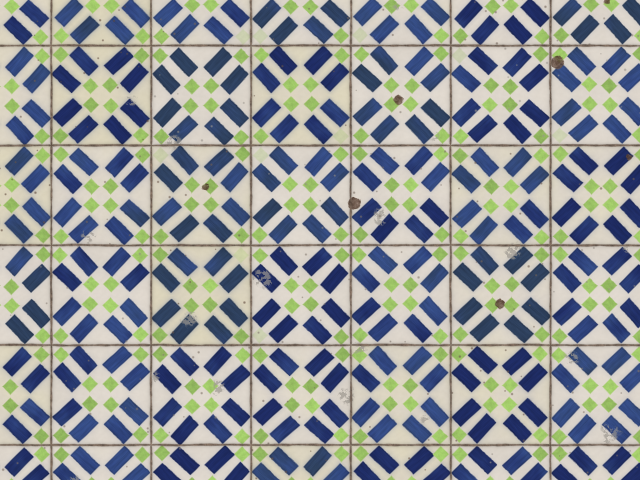
Reproduce this pattern procedurally as a Shadertoy shader.

```glsl
const float TILE_SIZE = 0.208;                 // in canvas heights
const vec2  TILE_ORIGIN = vec2(0.107, 0.073);  // first grout crossing
const float GROUT_HALF = 0.009;                // lengths below are in tiles
const vec2  BAR_CENTER = vec2(0.340, 0.172);
const vec2  BAR_HALF = vec2(0.139, 0.066);
const float INNER_DIAMOND = 0.098;
const float CORNER_DIAMOND = 0.405;
const float DIAMOND_RADIUS = 0.080;
const float PAINT_JITTER = 0.018;

const vec3 GLAZE = vec3(0.87, 0.84, 0.80);
const vec3 GLAZE_CREAM = vec3(0.86, 0.83, 0.73);
const vec3 BLUE_DEEP = vec3(0.12, 0.17, 0.38);
const vec3 BLUE_MID = vec3(0.21, 0.30, 0.52);
const vec3 BLUE_TEAL = vec3(0.18, 0.25, 0.36);
const vec3 GREEN = vec3(0.60, 0.75, 0.39);
const vec3 GROUT = vec3(0.43, 0.36, 0.31);
const vec3 SCUFF = vec3(0.61, 0.59, 0.56);
const vec3 CHIP = vec3(0.37, 0.28, 0.23);

float hash(vec2 p) {
    vec3 q = fract(vec3(p.xyx) * 0.1031);
    q += dot(q, q.yzx + 33.33);
    return fract((q.x + q.y) * q.z);
}

vec2 hash2(vec2 p) {
    return vec2(hash(p + 17.3), hash(p + 71.9));
}

// Layered sines, roughly -1 to 1
float waves(vec2 p) {
    float sum = 0.0, amp = 0.5;
    for (int i = 0; i < 4; i++) {
        sum += amp * sin(p.x + 1.7 * sin(p.y * 0.8)) * cos(p.y + 1.3 * sin(p.x * 0.7));
        p = mat2(1.5, 1.2, -1.2, 1.5) * p + 2.3;
        amp *= 0.55;
    }
    return sum;
}

// Signed distance to sparse cellular blobs
float blobs(vec2 p, float scale, float density, float radius) {
    p *= scale;
    vec2 cell = floor(p);
    float d = 1.0;
    for (int y = -1; y <= 1; y++)
    for (int x = -1; x <= 1; x++) {
        vec2 id = cell + vec2(x, y);
        if (hash(id + scale) > density) continue;
        float r = radius * mix(0.4, 1.0, hash(id + 5.7));
        d = min(d, length(p - id - hash2(id)) - r);
    }
    return d / scale;
}

float boxDist(vec2 p, vec2 halfSize) {
    vec2 d = abs(p) - halfSize;
    return length(max(d, 0.0)) + min(max(d.x, d.y), 0.0);
}

float diamondDist(vec2 p) {
    return (abs(p.x) + abs(p.y) - DIAMOND_RADIUS) * 0.7071;
}

void mainImage(out vec4 fragColor, in vec2 fragCoord) {
    vec2 p = (fragCoord / iResolution.y - TILE_ORIGIN) / TILE_SIZE;
    float aa = 0.9 / (iResolution.y * TILE_SIZE);
    float grain = waves(p * 45.0);
    float cloud = waves(p * 4.0);

    // Slightly uneven tile edges and hand-placed paint
    vec2 laid = p + 0.005 * vec2(waves(p.yx * 5.0), waves(p * 5.0 + 8.0));
    vec2 tile = floor(laid);
    vec2 local = fract(laid) - 0.5;
    float tone = hash(tile + 3.1);
    vec2 painted = local + (hash2(tile) - 0.5) * PAINT_JITTER + 0.003 * grain;

    // Eightfold symmetry; each stroke keeps its own identity
    vec2 q = abs(painted);
    vec2 quadrant = tile * 9.0 + step(0.0, painted) * 3.0;
    float flip = step(q.x, q.y);
    vec2 barId = quadrant + flip;
    vec2 b = mix(q, q.yx, flip) - BAR_CENTER + (hash2(barId) - 0.5) * PAINT_JITTER;
    vec2 along = vec2(b.x + b.y, b.y - b.x) * 0.7071;
    along.y += along.x * (hash(barId + 2.0) - 0.5) * 0.12;
    float bar = boxDist(along, BAR_HALF - 0.006) - 0.006;

    vec2 nudge = (hash2(quadrant + 40.0) - 0.5) * PAINT_JITTER;
    float inner = diamondDist(q - INNER_DIAMOND + nudge);
    float corner = diamondDist(q - CORNER_DIAMOND - nudge);
    float diamond = min(inner, corner);

    // Glaze with a faint bleed of blue
    vec3 color = mix(GLAZE, GLAZE_CREAM, smoothstep(0.5, 1.0, tone + 0.2 * cloud));
    color += 0.02 * cloud + 0.012 * grain;
    float bleed = mix(0.08, 0.28, tone * tone) * exp(-max(bar, 0.0) * 45.0);
    color = mix(color, BLUE_MID, bleed);

    // Brushed blue bars
    float pick = hash(tile + 9.4) + 0.3 * (hash(barId + 6.0) - 0.5) + 0.3 * cloud;
    vec3 blue = mix(BLUE_DEEP, BLUE_MID, smoothstep(0.1, 0.6, pick));
    blue = mix(blue, BLUE_TEAL, smoothstep(0.5, 0.95, pick));
    float streak = waves(along * vec2(9.0, 70.0) + hash(barId) * 20.0);
    blue *= 1.0 + 0.12 * streak - 0.12 * smoothstep(-0.02, 0.0, bar);
    color = mix(color, blue, smoothstep(aa, -aa, bar - 0.002));

    // Green diamonds, some worn thin
    float wornOut = step(0.93, hash(quadrant + 12.0)) * step(corner, inner);
    vec3 green = GREEN * (0.94 + 0.14 * hash(quadrant) + 0.07 * grain);
    color = mix(color, green, smoothstep(aa, -aa, diamond) * (1.0 - 0.75 * wornOut));

    // Scrapes, chips and specks
    vec2 rough = p + 0.05 * vec2(waves(p * 13.0), waves(p * 15.0 + 4.0));
    float scuff = blobs(rough, 1.3, 0.32, 0.13);
    color = mix(color, SCUFF, 0.7 * smoothstep(aa, -0.03, scuff) * smoothstep(-0.3, 0.2, grain));
    float chip = blobs(p + 0.012 * grain, 0.9, 0.18, 0.06);
    color = mix(color, CHIP + 0.15 * grain, 0.85 * smoothstep(aa, -aa, chip));
    float speck = blobs(p, 7.0, 0.16, 0.08);
    color = mix(color, mix(SCUFF, CHIP, tone), 0.65 * smoothstep(aa, -aa, speck));

    // Grout with a soiled, nibbled rim
    float edge = 0.5 - max(abs(local.x), abs(local.y));
    float joint = edge - GROUT_HALF * (1.0 + 0.5 * waves(p * 17.0));
    color *= 1.0 - 0.16 * exp(-max(joint, 0.0) * 70.0);
    color = mix(color, GROUT * (1.0 + 0.3 * grain), 0.92 * smoothstep(aa, -aa, joint));
    fragColor = vec4(clamp(color, 0.0, 1.0), 1.0);
}
```
